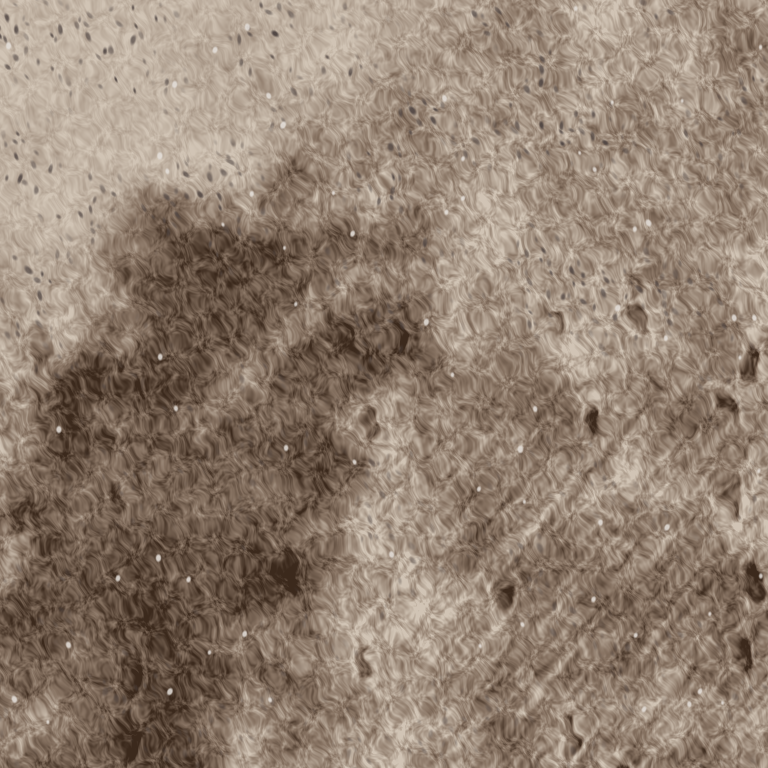
Write a WebGL 1 fragment shader that draws this texture.

```glsl
precision highp float;
// Trampled dry earth: a pale sandy corner, a damp brown hollow, fine grain,
// scattered grit, oval hollows and diagonal scrapes. Layers of gradient noise
// and jittered ellipses build one tone value, which a brown ramp then colours.

uniform vec2 u_resolution;

#define BASE_TONE 0.69
#define PALE_GAIN 0.20
#define DAMP_LOSS 0.38
#define MOTTLE 0.30
#define GRAIN 0.44
#define GRAIN_SCALE 62.0
#define GRIT_CELLS 72.0
#define GRIT_DENSITY 0.36
#define PRINT_CELLS 10.0
#define PRINT_DENSITY 0.42
#define SCRAPE_GAIN 0.30
#define SCRAPE_ANGLE 0.88

const vec3 DEEP_BROWN = vec3(0.23, 0.16, 0.11);
const vec3 EARTH = vec3(0.53, 0.45, 0.385);
const vec3 PALE_SAND = vec3(0.82, 0.77, 0.71);
const vec3 GRIT_GREY = vec3(0.31, 0.27, 0.26);
const vec3 GLINT = vec3(0.90, 0.88, 0.86);

vec2 hash2(vec2 p) {
  vec3 h = fract(p.xyx * vec3(0.1031, 0.1030, 0.0973));
  h += dot(h, h.yzx + 33.33);
  return fract((h.xx + h.yz) * h.zy);
}

vec2 turn(vec2 p, float angle) {
  float c = cos(angle), s = sin(angle);
  return vec2(c * p.x + s * p.y, c * p.y - s * p.x);
}

float corner(vec2 cell, vec2 offset) {
  float angle = 6.2832 * hash2(cell).x;
  return dot(vec2(cos(angle), sin(angle)), offset);
}

// Gradient noise, roughly -0.7 to 0.7
float noise(vec2 p) {
  vec2 i = floor(p), f = fract(p);
  vec2 u = f * f * f * (f * (f * 6.0 - 15.0) + 10.0);
  vec2 e = vec2(1.0, 0.0);
  float low = mix(corner(i, f), corner(i + e, f - e), u.x);
  float high = mix(corner(i + e.yx, f - e.yx), corner(i + 1.0, f - 1.0), u.x);
  return mix(low, high, u.y);
}

float fbm(vec2 p) {
  float sum = 0.0, gain = 1.0;
  for (int i = 0; i < 4; i++) {
    sum += gain * noise(p);
    p = turn(p, 0.6) * 2.03 + 17.3;
    gain *= 0.55;
  }
  return sum;
}

// Nearest jittered ellipse: x = distance in cells, y = side, z = strength
vec3 scatter(vec2 p, float density, vec2 size, float lean) {
  vec3 nearest = vec3(9.0, 0.0, 0.0);
  vec2 home = floor(p);
  for (int j = -1; j <= 1; j++) {
    for (int i = -1; i <= 1; i++) {
      vec2 cell = home + vec2(float(i), float(j));
      vec2 jitter = hash2(cell + 3.7), kind = hash2(cell + 91.3);
      vec2 radii = size * mix(0.55, 1.15, kind.y);
      vec2 q = turn(p - cell - 0.15 - 0.7 * jitter, lean + jitter.y - 0.5);
      float d = (length(q / radii) - 1.0) * radii.x;
      if (kind.x < density && d < nearest.x)
        nearest = vec3(d, q.x / radii.x, jitter.x);
    }
  }
  return nearest;
}

float segment(vec2 p, vec2 a, vec2 b) {
  vec2 ab = b - a;
  return length(p - a - ab * clamp(dot(p - a, ab) / dot(ab, ab), 0.0, 1.0));
}

void main() {
  vec2 p = gl_FragCoord.xy / u_resolution.y;
  float mottle = fbm(p * 7.0 + 4.0);
  vec2 ragged = vec2(noise(p * 38.0), noise(p * 38.0 + 50.0));

  // Broad light and damp areas
  float pale = smoothstep(-0.10, 0.22, dot(p - vec2(0.25, 0.68), vec2(-0.6, 0.8)) + 0.08 * mottle);
  float damp = smoothstep(0.28, 0.11, segment(p, vec2(0.12, 0.06), vec2(0.33, 0.54)) + 0.13 * mottle);
  float shade = smoothstep(0.24, 0.04, segment(p, vec2(0.73, 0.36), vec2(0.86, 0.10)) + 0.14 * mottle);
  float track = smoothstep(0.030, 0.006, segment(p + 0.012 * ragged, vec2(0.25, 0.44), vec2(0.43, 0.62)));
  float tone = BASE_TONE + PALE_GAIN * pale - DAMP_LOSS * damp - 0.17 * shade + 0.24 * track;
  tone += MOTTLE * mottle * (1.0 - 0.75 * pale);

  // Fine grain, drawn out along a wandering slant
  vec2 g = turn(p, 0.45) * vec2(1.35, 0.8) * GRAIN_SCALE + 0.9 * ragged;
  float grain = 0.65 * noise(g) + 0.75 * noise(g * 2.1 + 9.0) + 0.35 * noise(g * 4.3 + 31.0);
  tone += GRAIN * grain * (1.0 - 0.55 * pale);

  // Diagonal scrapes in the lower right
  vec2 s = turn(p + 0.006 * ragged, SCRAPE_ANGLE);
  float scrapeArea = smoothstep(0.40, 0.65, p.x + 0.15 * mottle) * smoothstep(0.62, 0.35, p.y);
  float scrape = noise(s * vec2(7.0, 85.0)) + 0.5 * noise(s * vec2(14.0, 170.0) + 7.0);
  tone += SCRAPE_GAIN * scrape * mix(0.15, 1.0, scrapeArea);

  // Oval hollows with a dark right lip and a pale outer edge
  vec3 print = scatter(p * PRINT_CELLS + 0.16 * ragged, PRINT_DENSITY, vec2(0.12, 0.28), 0.2);
  float printArea = smoothstep(0.74, 0.58, p.y) * mix(0.55, 1.0, smoothstep(0.35, 0.6, p.x));
  float hollow = smoothstep(0.03, -0.03, print.x);
  float lip = smoothstep(0.045, 0.0, abs(print.x));
  float depth = mix(0.16, 0.42, print.z) + 0.14 * print.y;
  tone -= printArea * (hollow * depth + lip * 0.20 * smoothstep(-0.8, 0.8, print.y));
  tone += printArea * 0.14 * smoothstep(0.06, 0.0, abs(print.x - 0.07));

  // Brown ramp
  tone = clamp(tone, 0.0, 1.0);
  vec3 color = mix(DEEP_BROWN, EARTH, smoothstep(0.0, 1.0, min(tone * 2.0, 1.0)) * 0.3 + min(tone * 2.0, 1.0) * 0.7);
  color = mix(color, PALE_SAND, max(tone * 2.0 - 1.0, 0.0));

  // Cool grit and a few bright chips
  vec3 grit = scatter(p * GRIT_CELLS + 0.35 * ragged, GRIT_DENSITY, vec2(0.20, 0.38), 0.4);
  float gritArea = smoothstep(-0.25, 0.45, fbm(p * 9.0 + 40.0)) * mix(0.5, 1.0, smoothstep(0.45, 0.75, p.y));
  color = mix(color, GRIT_GREY, smoothstep(0.10, -0.12, grit.x) * gritArea * mix(0.45, 1.0, grit.z));
  vec3 chip = scatter(p * 42.0 + 13.0, 0.035, vec2(0.13, 0.18), 0.0);
  color = mix(color, GLINT, smoothstep(0.06, -0.06, chip.x) * 0.85);

  gl_FragColor = vec4(color, 1.0);
}
```
